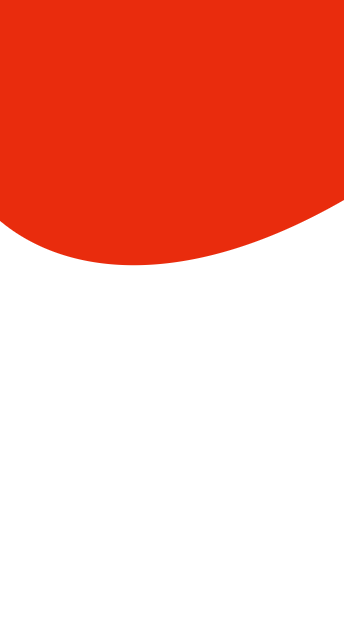
This background is drawn by a Shadertoy shader. Its source:

```glsl
// Flat red field over white, parted by one sweeping curved edge.

const vec3 RED = vec3(0.914, 0.173, 0.051);
const vec3 WHITE = vec3(1.0);

// Control points of the cubic edge, as fractions of the canvas
const vec2 EDGE_START = vec2(0.0, 0.6549);
const vec2 EDGE_PULL_A = vec2(0.1932, 0.5677);
const vec2 EDGE_PULL_B = vec2(0.5435, 0.5465);
const vec2 EDGE_END = vec2(1.0, 0.6875);

const int SOLVER_STEPS = 20;

vec2 edgePoint(float t) {
    float s = 1.0 - t;
    return s * s * s * EDGE_START + 3.0 * s * s * t * EDGE_PULL_A
         + 3.0 * s * t * t * EDGE_PULL_B + t * t * t * EDGE_END;
}

vec2 edgeTangent(float t) {
    float s = 1.0 - t;
    return 3.0 * (s * s * (EDGE_PULL_A - EDGE_START)
         + 2.0 * s * t * (EDGE_PULL_B - EDGE_PULL_A)
         + t * t * (EDGE_END - EDGE_PULL_B));
}

// Bisect for the curve parameter at a given x; x rises steadily along the edge
float edgeParameter(float x) {
    float low = 0.0, high = 1.0;
    for (int i = 0; i < SOLVER_STEPS; i++) {
        float middle = 0.5 * (low + high);
        if (edgePoint(middle).x < x) low = middle;
        else high = middle;
    }
    return 0.5 * (low + high);
}

void mainImage(out vec4 fragColor, in vec2 fragCoord) {
    vec2 uv = fragCoord / iResolution.xy;
    float t = edgeParameter(uv.x);

    // Height above the edge, turned into perpendicular distance in pixels
    vec2 tangent = edgeTangent(t) * iResolution.xy;
    float rise = (uv.y - edgePoint(t).y) * iResolution.y;
    float distanceToEdge = rise * tangent.x / length(tangent);

    // One-pixel smooth transition
    float coverage = clamp(distanceToEdge + 0.5, 0.0, 1.0);
    fragColor = vec4(mix(WHITE, RED, coverage), 1.0);
}
```
